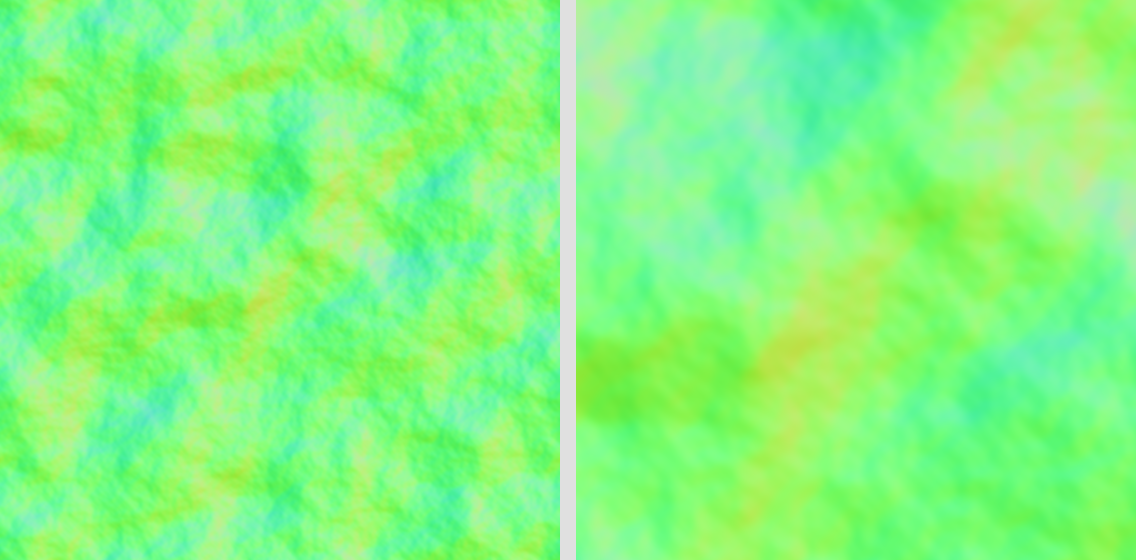
Left, the full canvas; right, a detail of the centre.
This texture is drawn by a Shadertoy shader. Its source:

```glsl
// Normal map of a softly rolling, cloudy height field that tiles.
// Octaves of wrapped gradient noise give exact slopes, which tilt an
// upward normal; its three components become red, green and blue.

const float TAU = 6.2831853;

// Random unit vector for a lattice cell, repeating every period cells
vec2 cellGradient(vec2 cell, float period, int seed) {
    uvec2 c = uvec2(mod(cell, period));
    uint h = c.x * 73856093u ^ c.y * 19349663u ^ uint(seed + 1) * 83492791u;
    h = (h ^ (h >> 16)) * 2146121005u;
    h = (h ^ (h >> 15)) * 2221713035u;
    h ^= h >> 16;
    float angle = TAU * float(h & 65535u) / 65536.0;
    return vec2(cos(angle), sin(angle));
}

// Analytic slope of gradient noise with quintic blending
vec2 noiseSlope(vec2 p, float period, int seed) {
    vec2 cell = floor(p);
    vec2 f = p - cell;
    vec2 blend = f * f * f * (f * (f * 6.0 - 15.0) + 10.0);
    vec2 blendSlope = 30.0 * f * f * (f * (f - 2.0) + 1.0);

    vec2 slope = vec2(0.0);
    for (int y = 0; y < 2; y++)
    for (int x = 0; x < 2; x++) {
        vec2 corner = vec2(x, y);
        vec2 gradient = cellGradient(cell + corner, period, seed);
        float ramp = dot(gradient, f - corner);
        vec2 weight = mix(1.0 - blend, blend, corner);
        vec2 weightSlope = blendSlope * (2.0 * corner - 1.0);
        slope += gradient * weight.x * weight.y + ramp * weightSlope * weight.yx;
    }
    return slope;
}

// Sum of octaves; some fine ones lie on a diagonal lattice that still wraps
vec2 terrainSlope(vec2 uv) {
    const mat2 diagonal = mat2(1.0, -1.0, 1.0, 1.0);
    vec2 slope = vec2(0.0);
    float period = 5.0;
    float strength = 0.25;
    for (int octave = 0; octave < 5; octave++) {
        bool turned = octave == 2 || octave == 4;
        float cells = turned ? floor(period * 0.7071) : period;
        vec2 p = (turned ? diagonal * uv : uv) * cells;
        vec2 s = noiseSlope(p, cells, octave);
        slope += strength * (turned ? s * diagonal * 0.7071 : s);
        period *= 2.0;
        strength *= 0.7;
    }
    return slope;
}

void mainImage(out vec4 fragColor, in vec2 fragCoord) {
    vec2 uv = fragCoord / iResolution.xy;
    vec2 slope = terrainSlope(uv);

    // Green points up; red and blue carry the sideways tilt
    vec3 normal = normalize(vec3(-slope.x, 1.0, -slope.y));
    fragColor = vec4(0.5 + 0.5 * normal, 1.0);
}
```
